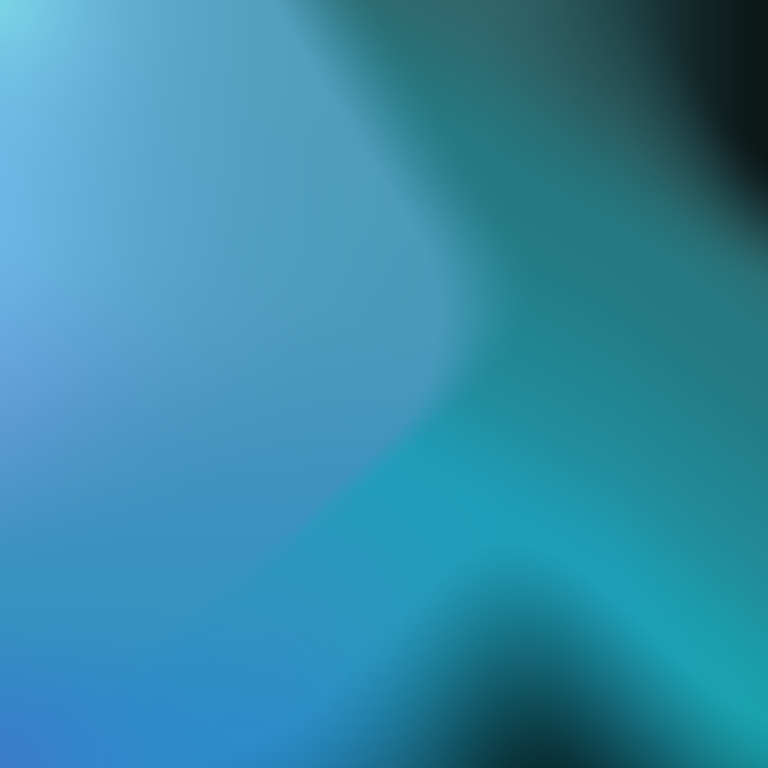
Write a WebGL 2 fragment shader that draws this background.

```glsl
#version 300 es
precision highp float;

#define PANEL_BLEND 0.25
#define PANEL_SOFTNESS 0.052
#define RIDGE_X 0.66
#define RIDGE_HEIGHT 0.295
#define TEAL_SLANT 0.55
#define SIDE_REACH 0.25

uniform vec2 u_resolution;
out vec4 outColor;

float smoothMin(float a, float b, float k) {
    float h = clamp(0.5 + 0.5 * (b - a) / k, 0.0, 1.0);
    return mix(b, a, h) - k * h * (1.0 - h);
}

float glow(vec2 p, vec2 center, float radius) {
    return exp(-pow(length(p - center) / radius, 1.3));
}

// Slanted teal gradient, turning blue toward the lower left
vec3 backdrop(vec2 p) {
    float t = p.y + TEAL_SLANT * (p.x - 0.65) + 0.25 * max(p.x - 0.8, 0.0);
    vec3 color = mix(vec3(0.12, 0.62, 0.72), vec3(0.10, 0.63, 0.68), smoothstep(0.75, 1.0, p.x));
    color = mix(color, vec3(0.13, 0.54, 0.60), smoothstep(0.31, 0.53, t));
    color = mix(color, vec3(0.14, 0.48, 0.51), smoothstep(0.48, 0.74, t));
    color = mix(color, vec3(0.19, 0.40, 0.42), smoothstep(0.75, 1.0, t));
    vec3 blue = mix(vec3(0.17, 0.55, 0.79), vec3(0.19, 0.58, 0.75), smoothstep(0.0, 0.25, p.y));
    blue = mix(blue, vec3(0.23, 0.49, 0.79), glow(p, vec2(0.0), 0.15));
    float blueAmount = (1.0 - smoothstep(0.34, 0.72, p.x)) * (1.0 - smoothstep(0.16, 0.50, p.y));
    return mix(color, blue, blueAmount);
}

// Dark corner at the upper right, tighter along the side
float cornerShade(vec2 p) {
    float edge = 0.62 + 0.33 * (1.0 - p.x);
    float softness = mix(0.38, 0.19, smoothstep(0.80, 1.0, p.x));
    float across = clamp((p.x - 0.63) / 0.38, 0.0, 1.0);
    across = mix(across, smoothstep(0.0, 1.0, across), 0.5);
    return across * smoothstep(0.0, softness, p.y - edge);
}

// Dark hill rising from the lower edge
float hillShade(vec2 p) {
    float width = p.x < RIDGE_X ? 0.225 : 0.262;
    float offset = (p.x - RIDGE_X) / width;
    float depth = RIDGE_HEIGHT * exp(-offset * offset) - p.y;
    float ramp = clamp(depth / RIDGE_HEIGHT, 0.0, 1.0);
    float sideFade = mix(0.60, 1.0, smoothstep(0.50, 0.74, p.x));
    return mix(ramp, smoothstep(0.0, 1.0, ramp), 0.25) * sideFade;
}

// Pale blue panel lit from the left
vec3 panelColor(vec2 p) {
    vec3 color = mix(vec3(0.24, 0.57, 0.75), vec3(0.28, 0.60, 0.72), smoothstep(0.28, 0.62, p.y));
    color = mix(color, vec3(0.30, 0.60, 0.71), smoothstep(0.60, 1.0, p.y));
    float sideLight = exp(-pow(p.x / SIDE_REACH, 1.3));
    sideLight *= smoothstep(0.24, 0.52, p.y - 0.25 * p.x);
    vec3 lightColor = mix(vec3(0.38, 0.61, 0.84), vec3(0.42, 0.71, 0.89), smoothstep(0.42, 0.70, p.y));
    color = mix(color, lightColor, sideLight);
    return mix(color, vec3(0.48, 0.83, 0.90), glow(p, vec2(0.0, 1.0), 0.10));
}

// Two slanted sides joined by a rounded tip
float panelMask(vec2 p) {
    float upper = 0.41 + 0.62 * (1.0 - p.y);
    float lower = 0.64 + 1.12 * (p.y - 0.53);
    float edge = smoothMin(upper, lower, PANEL_BLEND);
    float softness = PANEL_SOFTNESS * mix(0.45, 1.1, smoothstep(0.42, 0.64, p.y));
    float across = clamp((p.x - edge + softness) / (2.4 * softness), 0.0, 1.0);
    float side = pow(1.0 - mix(across, smoothstep(0.0, 1.0, across), 0.3), 1.4);
    return side * smoothstep(0.06, 0.34, p.y);
}

void main() {
    vec2 p = gl_FragCoord.xy / u_resolution;
    vec3 color = backdrop(p);
    color = mix(color, vec3(0.04, 0.08, 0.08), cornerShade(p));
    color = mix(color, vec3(0.03, 0.16, 0.18), hillShade(p));
    color = mix(color, panelColor(p), panelMask(p));
    outColor = vec4(color, 1.0);
}
```
